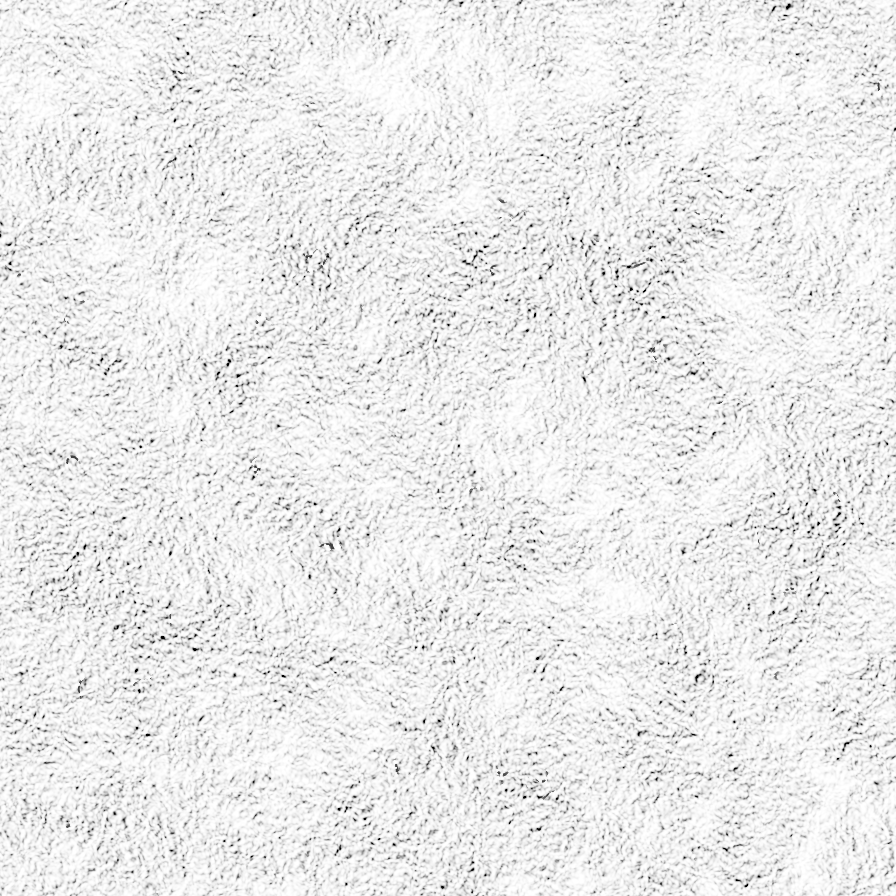
A Shadertoy shader for this texture:

```glsl
const float NOISE_SPREAD = 0.215;  // standard deviation of gradientNoise
const float SLOPE_SPREAD = 0.236;  // standard deviation of its half-cell difference
const float LIGHT_ANGLE = 2.2;

float hash(vec2 cell) {
    vec3 p = fract(vec3(cell.xyx) * vec3(0.1031, 0.1030, 0.0973));
    p += dot(p, p.yzx + 33.33);
    return fract((p.x + p.y) * p.z);
}

float cornerRamp(vec2 cell, vec2 corner, vec2 local) {
    float angle = 6.28319 * hash(cell + corner);
    return dot(vec2(cos(angle), sin(angle)), local - corner);
}

float gradientNoise(vec2 p) {
    vec2 cell = floor(p);
    vec2 f = fract(p);
    vec2 fade = f * f * f * (f * (f * 6.0 - 15.0) + 10.0);
    float low = mix(cornerRamp(cell, vec2(0, 0), f), cornerRamp(cell, vec2(1, 0), f), fade.x);
    float high = mix(cornerRamp(cell, vec2(0, 1), f), cornerRamp(cell, vec2(1, 1), f), fade.x);
    return mix(low, high, fade.y);
}

vec2 rotate(vec2 p, float angle) {
    float c = cos(angle), s = sin(angle);
    return vec2(c * p.x - s * p.y, s * p.x + c * p.y);
}

// Slope of a bumpy surface along the light, scaled to unit spread
float reliefSlope(vec2 uv, float cells, float turn, float lightAngle) {
    vec2 p = rotate(uv, turn) * cells + cells;
    vec2 offset = 0.25 * rotate(vec2(1, 0), turn + lightAngle);
    return (gradientNoise(p + offset) - gradientNoise(p - offset)) / SLOPE_SPREAD;
}

// Broad rough and smooth areas, scaled to unit spread
float roughPatches(vec2 uv) {
    float n = 0.50 * gradientNoise(uv * 5.0 + 17.0)
            + 0.55 * gradientNoise(rotate(uv, 0.7) * 14.0 + 41.0)
            + 0.65 * gradientNoise(rotate(uv, 1.9) * 34.0 + 73.0);
    return n / NOISE_SPREAD;
}

// Lit bumps of two sizes and fine round pits
float plasterGrain(vec2 uv, float lightAngle) {
    float pits = gradientNoise(rotate(uv, 2.2) * 290.0 + 290.0) / NOISE_SPREAD;
    return 0.42 * reliefSlope(uv, 95.0, 0.5, lightAngle)
         + 0.66 * reliefSlope(uv, 180.0, 1.3, lightAngle)
         + 0.56 * pits;
}

// Thin broken cracks, kept to a few rough spots
float cracks(vec2 uv, float rough, float grain) {
    float ridge = abs(gradientNoise(rotate(uv, 0.4) * 34.0 + 90.0));
    float line = 1.0 - smoothstep(0.02, 0.07, ridge);
    float spots = smoothstep(0.26, 0.42, gradientNoise(uv * 19.0 + 130.0));
    return line * spots * smoothstep(0.2, 1.1, rough) * smoothstep(-0.4, 0.7, grain);
}

void mainImage(out vec4 fragColor, in vec2 fragCoord) {
    vec2 uv = fragCoord / iResolution.y;

    // Bend the surface a little and let the marks turn from place to place
    vec2 bend = vec2(gradientNoise(uv * 45.0 + 7.0), gradientNoise(uv * 45.0 + 55.0));
    vec2 surface = uv + 0.004 * bend;
    float lightAngle = LIGHT_ANGLE + 2.2 * gradientNoise(uv * 7.0 + 29.0);

    float rough = roughPatches(surface);
    float grain = plasterGrain(surface, lightAngle);
    float bare = smoothstep(0.8, 2.0, -rough);

    // Shade grows exponentially: mostly white, few deep marks
    float depth = 0.25 * rough + grain * (1.0 + 0.08 * rough) - 0.5 * bare;
    float shade = 0.068 * exp(0.77 * depth) - 0.012;
    shade = max(shade, 0.75 * cracks(surface, rough, grain));

    fragColor = vec4(vec3(clamp(1.0 - shade, 0.0, 1.0)), 1.0);
}
```
